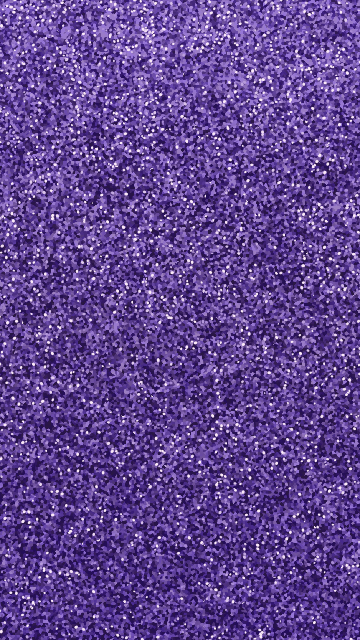
Write a WebGL 1 fragment shader that draws this texture.

```glsl
precision highp float;
// Violet glitter: a bed of tiny soft-edged grains, each with its own tone,
// under scattered pale sparkles that gather in loose clumps.
// The sheet is brightest along the top and sinks to deep purple below.
uniform vec2 u_resolution;

// Three random values per cell, without sine.
vec3 hash3(vec2 cell) {
  vec3 q = fract(cell.xyx * vec3(0.1031, 0.1030, 0.0973));
  q += dot(q, q.yxz + 33.33);
  return fract((q.xxy + q.yzz) * q.zyx);
}

float valueNoise(vec2 p) {
  vec2 i = floor(p);
  vec2 f = fract(p);
  f = f * f * (3.0 - 2.0 * f);
  float low = mix(hash3(i).x, hash3(i + vec2(1.0, 0.0)).x, f.x);
  float high = mix(hash3(i + vec2(0.0, 1.0)).x, hash3(i + 1.0).x, f.x);
  return mix(low, high, f.y);
}

// Blend of the nearest grains: x is brightness, y is greyness.
vec2 grainBed(vec2 p) {
  vec2 cell = floor(p);
  vec3 sum = vec3(0.0);
  for (int y = -1; y <= 1; y++) {
    for (int x = -1; x <= 1; x++) {
      vec2 c = cell + vec2(float(x), float(y));
      vec2 d = p - c - hash3(c).xy;
      float weight = exp(-13.0 * dot(d, d)) + 1e-6;
      sum += weight * vec3(hash3(c + 311.0).xy, 1.0);
    }
  }
  return sum.xy / sum.z;
}

// Pale flakes: x is coverage, y is the whiteness of the flake.
vec2 sparkles(vec2 p, float density, float blur) {
  vec2 cell = floor(p);
  vec2 best = vec2(0.0);
  for (int y = -1; y <= 1; y++) {
    for (int x = -1; x <= 1; x++) {
      vec2 c = cell + vec2(float(x), float(y));
      vec3 place = hash3(c + 57.0);
      vec3 look = hash3(c + 733.0);
      vec2 d = p - c - place.xy;
      // Each flake is a slightly stretched disc at its own angle.
      float angle = 6.2832 * look.z;
      vec2 axis = vec2(cos(angle), sin(angle));
      d = vec2(dot(d, axis), 1.25 * dot(d, vec2(-axis.y, axis.x)));
      float radius = mix(0.26, 0.50, look.x);
      float cover = 1.0 - smoothstep(radius - blur, radius + blur, length(d));
      cover *= step(place.z, density);
      if (cover > best.x) best = vec2(cover, look.y);
    }
  }
  return best;
}

void main() {
  vec2 p = gl_FragCoord.xy / u_resolution.x;
  float height = gl_FragCoord.y / u_resolution.y;
  float topGlow = smoothstep(0.68, 1.0, height);

  // Broad patches and faint cross bands of light.
  float clump = 0.6 * valueNoise(p * 15.0) + 0.4 * valueNoise(p * 34.0 + 9.0);
  float band = valueNoise(p * vec2(3.0, 28.0) + 40.0) - 0.5;

  // Grain tones run from deep shadow to light violet.
  vec2 grain = grainBed(p * 142.0);
  float tone = 0.48 + 1.2 * (grain.x - 0.5) + 0.16 * (height - 0.5)
             + 0.12 * topGlow + 0.10 * (clump - 0.5) + 0.08 * band;
  vec3 color = mix(vec3(0.15, 0.07, 0.31), vec3(0.20, 0.10, 0.38),
                   smoothstep(0.0, 0.2, tone));
  color = mix(color, vec3(0.29, 0.18, 0.51), smoothstep(0.15, 0.42, tone));
  color = mix(color, vec3(0.42, 0.30, 0.64), smoothstep(0.42, 0.70, tone));
  color = mix(color, vec3(0.60, 0.48, 0.80), smoothstep(0.72, 1.0, tone));

  // Some grains are dusty, others vivid; the middle is the dustiest.
  float dust = grain.y - 0.5 + 0.25 * (1.0 - abs(2.0 * height - 1.0)) - 0.1;
  color += dust * vec3(0.02, 0.035, -0.09);

  // Sparkles thicken towards the top and inside the clumps.
  float density = (0.10 + 0.09 * height + 0.09 * topGlow)
                * mix(0.3, 1.8, smoothstep(0.2, 0.8, clump));
  float blur = max(0.13, 65.0 / u_resolution.x);
  vec2 flake = sparkles(p * 98.0, density, blur);
  vec3 flakeColor = mix(vec3(0.66, 0.54, 0.84), vec3(0.98, 0.91, 0.97),
                        smoothstep(0.1, 0.7, flake.y));
  color = mix(color, flakeColor, flake.x);

  gl_FragColor = vec4(clamp(color, 0.0, 1.0), 1.0);
}
```
